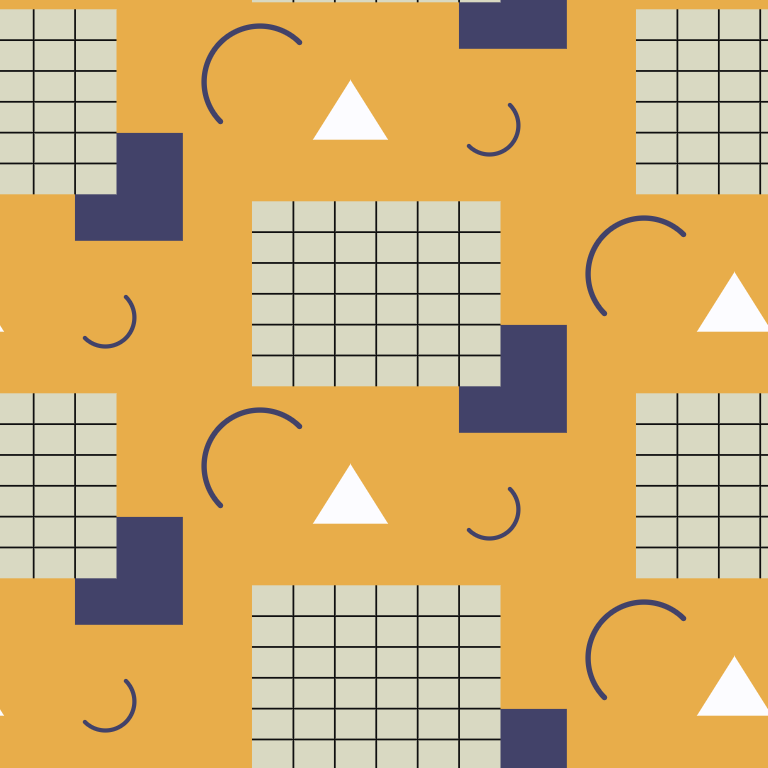
Write a three.js fragment shader that draws this pattern.

```glsl
// Half-drop Memphis pattern: ruled panels, squares, triangles and half-circle arcs on ochre.
varying vec2 vUv;

#define TILES 2.0
#define RULES 6.0
#define RULE_HALF_WIDTH 0.0023
#define BIG_ARC_HALF_WIDTH 0.0070
#define SMALL_ARC_HALF_WIDTH 0.0055
#define TILE_ORIGIN vec2(0.5078, 0.4922)
#define OCHRE vec3(0.91, 0.68, 0.29)
#define PAPER vec3(0.85, 0.85, 0.76)
#define NAVY vec3(0.26, 0.26, 0.41)
#define INK vec3(0.06, 0.06, 0.06)
#define WHITE vec3(0.99, 0.99, 1.0)

float boxDistance(vec2 p, vec2 halfSize) {
  vec2 d = abs(p) - halfSize;
  return length(max(d, 0.0)) + min(max(d.x, d.y), 0.0);
}

// Half circle bulging towards the unit vector facing, with round caps.
float arcDistance(vec2 p, vec2 facing, float radius, float halfWidth) {
  float along = dot(p, facing);
  float across = abs(dot(p, vec2(-facing.y, facing.x)));
  float d = along > 0.0 ? abs(length(p) - radius) : length(vec2(along, across - radius));
  return d - halfWidth;
}

// Upright isosceles triangle, measured from its apex.
float triangleDistance(vec2 p, float halfBase, float height) {
  vec2 sideNormal = normalize(vec2(height, halfBase));
  return max(dot(vec2(abs(p.x), p.y), sideNormal), -p.y - height);
}

// Inner rules of a panel, leaving its border unruled.
float ruleDistance(vec2 p, vec2 halfSize) {
  vec2 cell = (p / halfSize * 0.5 + 0.5) * RULES;
  vec2 nearest = clamp(floor(cell + 0.5), 1.0, RULES - 1.0);
  vec2 d = abs(cell - nearest) * 2.0 * halfSize / RULES;
  return min(d.x, d.y) - RULE_HALF_WIDTH;
}

float coverage(float d, float pixel) {
  return clamp(0.5 - d / pixel, 0.0, 1.0);
}

void main() {
  float pixel = fwidth(vUv.y) * TILES;

  // Half-drop repeat: every other column shifts by half a tile.
  vec2 p = vUv * TILES - TILE_ORIGIN;
  p.y += 0.5 * mod(floor(p.x), 2.0);
  p = fract(p);

  // Navy square and arcs
  vec2 diagonal = vec2(0.70711, -0.70711);
  float navy = boxDistance(p - vec2(0.8279, 0.5212), vec2(0.1405));
  navy = min(navy, arcDistance(p - vec2(0.1693, 0.2943), -diagonal, 0.1456, BIG_ARC_HALF_WIDTH));
  navy = min(navy, arcDistance(p - vec2(0.7667, 0.1810), diagonal, 0.0755, SMALL_ARC_HALF_WIDTH));
  vec3 color = mix(OCHRE, NAVY, coverage(navy, pixel));

  // White triangle
  float triangle = triangleDistance(p - vec2(0.4049, 0.2995), 0.0979, 0.1555);
  color = mix(color, WHITE, coverage(triangle, pixel));

  // Ruled panel, overlapping the square
  vec2 panelPoint = p - vec2(0.4720, 0.7427);
  vec2 panelHalf = vec2(0.3236, 0.2409);
  vec3 panel = mix(PAPER, INK, coverage(ruleDistance(panelPoint, panelHalf), pixel));
  color = mix(color, panel, coverage(boxDistance(panelPoint, panelHalf), pixel));

  gl_FragColor = vec4(color, 1.0);
}
```
